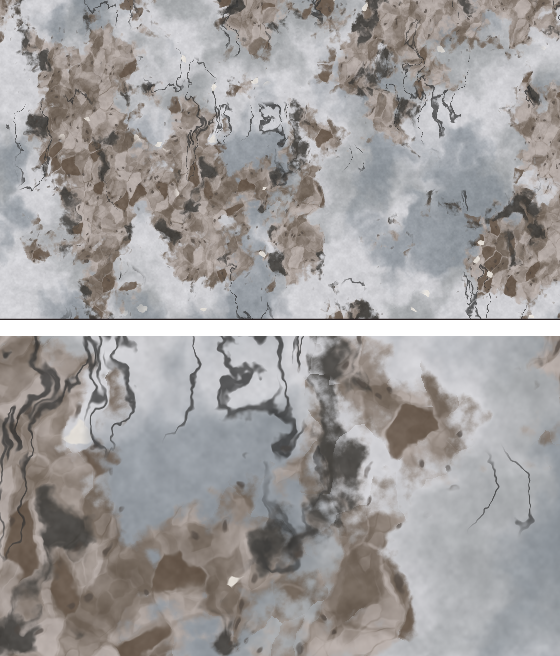
Top, the full canvas; bottom, a detail of the centre.
A WebGL 1 fragment shader for this texture:

```glsl
precision highp float;
// Polished granite: cloudy white feldspar, taupe mica grains, dark flecks and pale chips.
uniform vec2 u_resolution;

float hash(vec2 p) {
  return fract(sin(dot(p, vec2(127.1, 311.7))) * 43758.5453);
}

float noise(vec2 p) {
  vec2 i = floor(p), f = fract(p);
  f = f * f * (3.0 - 2.0 * f);
  return mix(mix(hash(i), hash(i + vec2(1, 0)), f.x),
             mix(hash(i + vec2(0, 1)), hash(i + vec2(1, 1)), f.x), f.y);
}

float fbm(vec2 p) {
  float sum = 0.0, amp = 0.516;
  for (int i = 0; i < 5; i++) {
    sum += amp * noise(p);
    p = mat2(1.6, 1.2, -1.2, 1.6) * p + 17.3;
    amp *= 0.5;
  }
  return sum;
}

// Voronoi grains: x = distance to centre, y = distance to border, z = random id
vec3 grains(vec2 p) {
  vec2 cell = floor(p);
  float near = 8.0, second = 8.0, id = 0.0;
  for (int y = -1; y <= 1; y++) {
    for (int x = -1; x <= 1; x++) {
      vec2 c = cell + vec2(x, y);
      float d = length(c + vec2(hash(c), hash(c + 41.7)) - p);
      if (d < near) {
        second = near;
        near = d;
        id = hash(c + 83.1);
      } else {
        second = min(second, d);
      }
    }
  }
  return vec3(near, second - near, id);
}

void main() {
  vec2 p = gl_FragCoord.xy / u_resolution.y;
  vec2 ragged = vec2(fbm(p * 16.0), fbm(p * 16.0 + 31.0)) - 0.5;
  vec2 w = p + 0.09 * ragged;
  vec2 slanted = mat2(0.94, 0.34, -0.34, 0.94) * (p + 0.05 * ragged);
  float fine = fbm(p * 55.0 + 5.0);

  // Cloudy feldspar with blue-grey veils
  float cloud = fbm(w * 7.0 + 60.0);
  vec3 color = mix(vec3(0.65, 0.66, 0.67), vec3(0.82, 0.82, 0.835), smoothstep(0.28, 0.62, cloud));
  float veil = smoothstep(0.52, 0.70, fbm(w * vec2(5.0, 4.0) + 9.0));
  color = mix(color, vec3(0.52, 0.55, 0.58), 0.75 * veil);

  // Taupe mica in angular grains of two sizes
  vec3 large = grains(slanted * vec2(30.0, 19.0));
  vec3 small = grains(slanted * vec2(72.0, 52.0) + 7.0);
  float shade = mix(0.5, large.z, smoothstep(0.0, 0.16, large.y)) * 0.55
              + mix(0.5, small.z, smoothstep(0.0, 0.25, small.y)) * 0.25
              + fbm(w * 18.0 + 3.0) * 0.7 - 0.25;
  vec3 mica = mix(vec3(0.71, 0.67, 0.65), vec3(0.42, 0.37, 0.325), smoothstep(0.18, 0.85, shade));
  float body = fbm(w * vec2(6.5, 5.0)) + 0.22 * (noise(p * 2.1 + 4.0) - 0.5)
             + 0.22 * (fine - 0.5) + 0.06 * (large.z - 0.5);
  float micaMask = smoothstep(0.45, 0.55, body);
  color = mix(color, mica, 0.95 * micaMask);

  // Single brown flakes
  float flake = step(0.91, large.z) * smoothstep(0.03, 0.16, large.y) * smoothstep(0.40, 0.5, body);
  color = mix(color, vec3(0.40, 0.34, 0.29), 0.75 * flake);

  // Dark clumps, steep cracks and small specks
  float clump = smoothstep(0.61, 0.72, fbm(w * vec2(15.0, 11.0) + 23.0) + 0.12 * (fine - 0.5));
  color = mix(color, vec3(0.23, 0.225, 0.215), 0.85 * clump * smoothstep(0.40, 0.52, body));
  float ridge = abs(fbm(w * vec2(10.0, 3.5) + 70.0) - 0.5);
  float crack = (1.0 - smoothstep(0.003, 0.018, ridge)) * smoothstep(0.58, 0.74, noise(p * 8.0 + 50.0));
  color = mix(color, vec3(0.20, 0.20, 0.20), 0.75 * crack);
  float speck = step(0.88, small.z) * (1.0 - smoothstep(0.12, 0.32, small.x));
  color = mix(color, vec3(0.30, 0.27, 0.25), 0.65 * speck * smoothstep(0.36, 0.5, body));

  // Rare bright chips
  vec3 chip = grains(slanted * vec2(38.0, 48.0) + 90.0);
  float chipMask = step(0.95, chip.z) * smoothstep(0.08, 0.25, chip.y)
                 * smoothstep(0.64, 0.74, noise(p * 5.0 + 12.0));
  color = mix(color, vec3(0.91, 0.89, 0.86), 0.9 * chipMask);

  // Fine mineral grain and the dark lower rim
  color += 0.11 * (fine - 0.5) + 0.03 * (noise(p * 190.0) - 0.5);
  color = mix(vec3(0.16, 0.13, 0.13), color, smoothstep(0.002, 0.006, p.y));
  gl_FragColor = vec4(color, 1.0);
}
```
